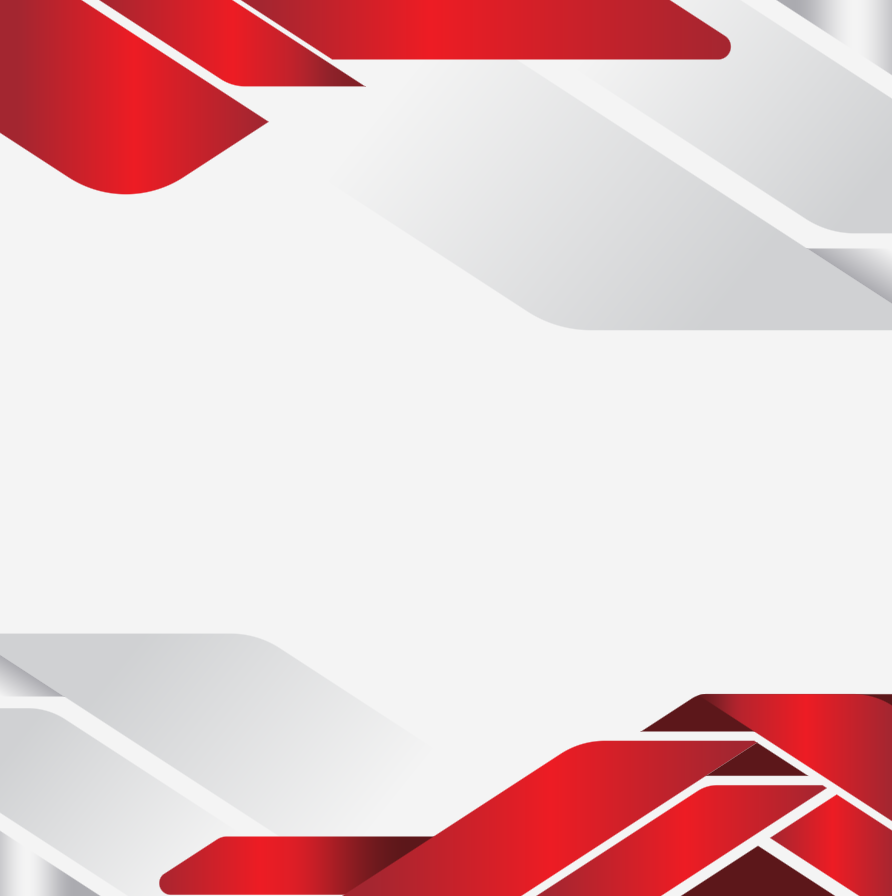
Give the GLSL for this background, as a WebGL 1 fragment shader.

```glsl
precision highp float;

uniform vec2 u_resolution;

const vec2 CANVAS = vec2(0.996, 1.0);
const vec3 PAPER = vec3(0.957);
const vec3 SILVER = vec3(0.815, 0.82, 0.827);
const vec3 SHADOW = vec3(0.67, 0.67, 0.69);
const vec3 BRIGHT = vec3(0.93, 0.11, 0.14);
const vec3 DEEP = vec3(0.64, 0.15, 0.19);
const vec3 MAROON = vec3(0.36, 0.09, 0.10);
const float EDGE_PIXELS = 1.4;

// Outward normals of the three edge directions
const vec2 UP = vec2(0.0, 1.0);
const vec2 FALL = vec2(0.545, 0.838);
const vec2 RISE = vec2(-0.545, 0.838);

// The lower silver bands are the upper ones, turned and shrunk
const vec2 TURN_ORIGIN = vec2(0.7656, 0.0091);
const float TURN_SCALE = 0.77;

// Signed distance to a half plane through a point
float side(vec2 p, vec2 normal, vec2 through) {
  return dot(normal, p - through);
}

// Signed distance to a corner of two half planes, rounded to a radius
float wedge(vec2 p, vec2 tip, vec2 n1, vec2 n2, float radius) {
  float a = dot(n1, p - tip) + radius;
  float b = dot(n2, p - tip) + radius;
  float c = dot(n1, n2);
  if (a > c * b && b > c * a) {
    return sqrt((a * a + b * b - 2.0 * c * a * b) / (1.0 - c * c)) - radius;
  }
  return max(a, b) - radius;
}

void fill(inout vec3 color, vec3 paint, float d) {
  color = mix(color, paint, clamp(0.5 - d * u_resolution.y / EDGE_PIXELS, 0.0, 1.0));
}

// Red that glows at the peak and deepens to both ends
vec3 sheen(float x, float left, float peak, float right) {
  float t = min((x - left) / (peak - left), (right - x) / (right - peak));
  return mix(DEEP, BRIGHT, clamp(t, 0.0, 1.0));
}

void silverBands(inout vec3 color, vec2 p, float scale) {
  float slant = p.x + 0.8 * (1.0 - p.y);
  vec2 fold = vec2(0.901, 0.7227);
  float foldEdge = side(p, FALL, fold);

  // Wide band and its folded underside
  float wide = max(wedge(p, vec2(0.621, 0.6315), -FALL, -UP, 0.13), foldEdge);
  fill(color, mix(PAPER, SILVER, clamp((slant - 0.52) / 0.56, 0.0, 1.0)), wide * scale);
  float under = max(-foldEdge, side(p, UP, fold));
  fill(color, mix(SHADOW, PAPER, clamp(foldEdge / 0.05, 0.0, 1.0)), under * scale);

  // Narrow band
  float narrow = max(wedge(p, vec2(0.9245, 0.7396), -FALL, -UP, 0.10),
                     side(p, FALL, vec2(0.995, 0.8906)));
  fill(color, mix(PAPER, SILVER, clamp((slant - 0.70) / 0.44, 0.0, 1.0)), narrow * scale);

  // Metallic corner
  float glint = 1.0 - smoothstep(0.0, 0.07, abs(p.x - 0.955));
  fill(color, mix(SHADOW, PAPER, glint), side(p, -FALL, vec2(0.995, 0.9167)) * scale);
}

void topRibbons(inout vec3 color, vec2 p) {
  float blade = max(wedge(p, vec2(0.1406, 0.7604), -FALL, -RISE, 0.118),
                    side(p, FALL, vec2(0.091, 1.0)));
  fill(color, sheen(p.x, 0.02, 0.15, 0.29), blade);

  float strip = max(wedge(p, vec2(0.259, 0.9036), -FALL, -UP, 0.05),
                    side(p, FALL, vec2(0.4076, 0.9036)));
  vec3 stripRed = mix(sheen(p.x, 0.11, 0.26, 0.37), MAROON, 0.5 * smoothstep(0.32, 0.41, p.x));
  fill(color, stripRed, strip);

  float bar = max(wedge(p, vec2(0.85, 0.9336), FALL, -UP, 0.0143),
                  side(p, -FALL, vec2(0.371, 0.9336)));
  fill(color, sheen(p.x, 0.29, 0.48, 0.82), bar);
}

void bottomRibbons(inout vec3 color, vec2 p) {
  // Flat bar running under the main ribbon
  float bar = max(wedge(p, vec2(0.147, 0.0013), RISE, -UP, 0.013),
                  wedge(p, vec2(0.2474, 0.0664), RISE, UP, 0.02));
  bar = max(bar, side(p, -RISE, vec2(0.495, 0.0664)));
  fill(color, mix(sheen(p.x, 0.17, 0.29, 0.48), MAROON, smoothstep(0.32, 0.46, p.x)), bar);

  // Highest ribbon and its dark fold
  float cap = wedge(p, vec2(0.78, 0.2253), RISE, UP, 0.03);
  fill(color, MAROON, max(cap, 0.1836 - p.y));
  float high = max(wedge(p, vec2(0.9766, 0.2253), FALL, UP, 0.08),
                   side(p, -FALL, vec2(0.9323, 0.125)));
  vec3 highRed = mix(MAROON, sheen(p.x, 0.80, 0.90, 0.995), smoothstep(0.77, 0.83, p.x));
  fill(color, highRed, max(high, cap));

  // Main ribbon and its dark fold, both ending at the falling gap
  float gap = side(p, FALL, vec2(0.9323, 0.1146));
  float hem = side(p, -RISE, vec2(0.582, 0.0));
  float broad = max(wedge(p, vec2(0.6484, 0.1732), RISE, UP, 0.09), max(hem, gap));
  fill(color, sheen(p.x, 0.41, 0.615, 0.82), broad);
  fill(color, MAROON, max(max(-hem, gap), 0.1341 - p.y));

  // Inner ribbon
  float inner = max(wedge(p, vec2(0.789, 0.1237), RISE, UP, 0.04),
                    side(p, -RISE, vec2(0.738, 0.0)));
  fill(color, sheen(p.x, 0.61, 0.765, 0.92), max(inner, gap));

  // Crossing ribbon and the dark triangle below it
  float crossing = max(side(p, RISE, vec2(0.9323, 0.112)),
                       side(p, -FALL, vec2(0.8594, 0.0651)));
  fill(color, sheen(p.x, 0.86, 0.93, 1.0), max(crossing, gap));
  fill(color, MAROON, wedge(p, vec2(0.8464, 0.056), RISE, FALL, 0.0));
}

void main() {
  vec2 p = gl_FragCoord.xy / u_resolution * CANVAS;
  vec2 turned = vec2(0.0, 1.0) + (TURN_ORIGIN - p) / TURN_SCALE;
  vec3 color = PAPER;
  silverBands(color, p, 1.0);
  silverBands(color, turned, TURN_SCALE);
  topRibbons(color, p);
  bottomRibbons(color, p);
  gl_FragColor = vec4(color, 1.0);
}
```
